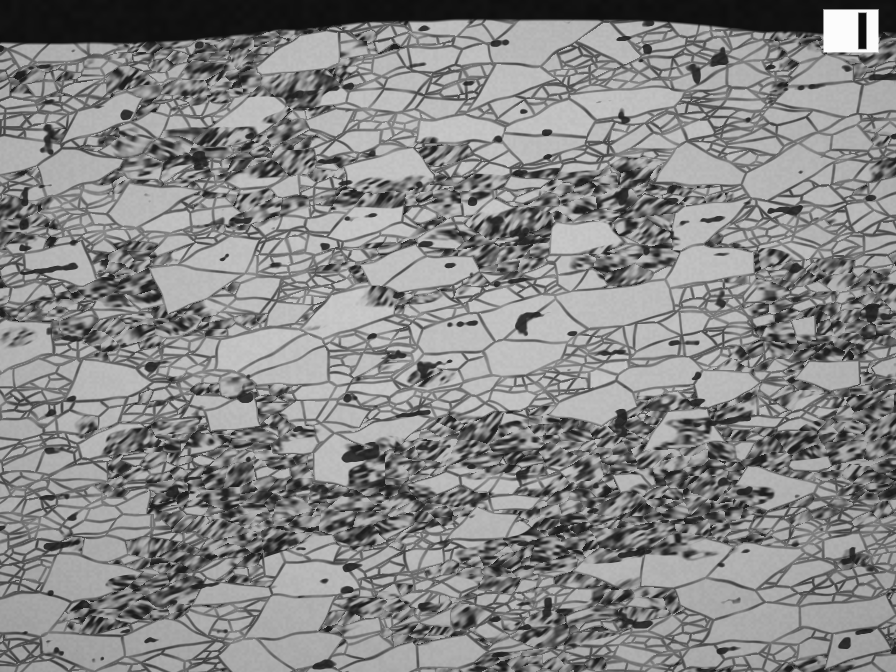
Give the GLSL for this texture, as a Shadertoy shader.

```glsl
#define GRAIN_FREQ vec2(10.0, 20.0)
#define GRAIN_SPLIT 1.8
#define WHOLE_SHARE 0.24
#define TILT 0.13
#define EDGE_WIDTH 0.0034
#define EDGE_TONE 0.27
#define FERRITE_TONE 0.765
#define PEARLITE_LOW 0.47
#define PEARLITE_HIGH 0.65
#define LAMELLA_FREQ vec2(95.0, 215.0)
#define MOUNT_TONE 0.055

float hash(vec2 c) {
    return fract(sin(dot(c, vec2(127.1, 311.7))) * 43758.5453);
}

vec2 hash2(vec2 c) {
    return vec2(hash(c), hash(c + 57.3));
}

float noise(vec2 p) {
    vec2 i = floor(p), f = fract(p);
    f = f * f * (3.0 - 2.0 * f);
    return mix(mix(hash(i), hash(i + vec2(1, 0)), f.x),
               mix(hash(i + vec2(0, 1)), hash(i + vec2(1, 1)), f.x), f.y);
}

float fbm(vec2 p) {
    float sum = 0.0, amp = 0.54;
    for (int i = 0; i < 3; i++) {
        sum += amp * noise(p);
        p = p * 2.1 + 13.7;
        amp *= 0.55;
    }
    return sum;
}

// Stretched Voronoi cells: x = distance to the boundary, yz = cell id
vec3 cells(vec2 p, vec2 freq) {
    vec2 q = p * freq, base = floor(q), id = base;
    vec2 nearA = vec2(9.0), nearB = vec2(9.0);
    float dA = 99.0, dB = 99.0;
    for (int y = -1; y <= 1; y++)
    for (int x = -1; x <= 1; x++) {
        vec2 c = base + vec2(x, y);
        vec2 r = c + hash2(c) - q;
        float d = dot(r, r);
        if (d < dA) {
            dB = dA; nearB = nearA;
            dA = d; nearA = r; id = c;
        } else if (d < dB) {
            dB = d; nearB = r;
        }
    }
    float edge = 0.5 * (dB - dA) / max(length(freq * (nearB - nearA)), 0.001);
    return vec3(edge, id);
}

float boxDist(vec2 p, vec2 halfSize) {
    vec2 d = abs(p) - halfSize;
    return max(d.x, d.y);
}

// Lamellar speckle, turned by a different angle in each colony
float pearlite(vec2 p, float seed) {
    float a = (seed - 0.4) * 1.5;
    vec2 q = mat2(cos(a), -sin(a), sin(a), cos(a)) * p;
    q += 0.006 * noise(p * 45.0);
    float lamella = noise(q * LAMELLA_FREQ);
    float clump = noise(p * vec2(55.0, 85.0) + 31.0);
    float v = 0.72 * lamella + 0.28 * clump;
    return mix(0.13, 0.74, smoothstep(0.15, 0.82, v));
}

float steel(vec2 p, vec2 uv) {
    vec2 s = vec2(p.x, p.y - TILT * p.x);
    vec2 w = s + 0.007 * (vec2(noise(s * 34.0), noise(s * 34.0 + 91.0)) - 0.5);

    // Large grains stay whole, the others split into finer ones
    vec2 freq = GRAIN_FREQ;
    float edge = 1.0, seed = 0.0, whole = 0.0;
    for (int level = 0; level < 3; level++) {
        vec3 cell = cells(w + float(level) * 3.1, freq);
        edge = min(edge, cell.x);
        seed = hash(cell.yz + 7.7);
        if (hash(cell.yz + 19.1) < WHOLE_SHARE * float(level + 1)) {
            whole = level == 0 ? 1.0 : 0.0;
            break;
        }
        freq *= GRAIN_SPLIT;
    }

    // Pale ferrite with thin boundaries of uneven strength
    float tone = FERRITE_TONE + 0.035 * (seed - 0.5);
    float strength = mix(0.4, 1.0, noise(s * vec2(40.0, 60.0) + 5.0));
    float line = 1.0 - smoothstep(0.0004, EDGE_WIDTH, edge);
    tone = mix(tone, EDGE_TONE, line * strength);

    // Dark pearlite bands, denser with depth
    float band = fbm(s * vec2(5.0, 12.0) + 4.0) + 0.22 * (seed - 0.5) - 0.13 * whole;
    float limit = mix(PEARLITE_LOW, PEARLITE_HIGH, uv.y);
    float mask = smoothstep(-0.012, 0.018, band - limit);
    tone = mix(tone, pearlite(s, seed), mask);

    // Small black inclusions
    float spot = noise(s * vec2(27.0, 56.0) + 70.0) + 0.12 * noise(s * 130.0);
    tone = mix(tone, 0.14, 0.9 * smoothstep(0.93, 0.99, spot));

    // Uneven lighting and fine film grain
    vec2 c = uv - vec2(0.5, 0.58);
    tone *= 1.0 - 0.36 * dot(c, c);
    return tone + 0.035 * (noise(p * 260.0) - 0.5);
}

void mainImage(out vec4 fragColor, in vec2 fragCoord) {
    vec2 uv = fragCoord / iResolution.xy;
    vec2 p = fragCoord / iResolution.y;
    float aspect = iResolution.x / iResolution.y;
    float px = 1.0 / iResolution.y;

    // Wavy specimen surface below the black mount
    float depth = 0.064 - 0.034 * smoothstep(0.12, 0.48, uv.x)
                + 0.019 * smoothstep(0.68, 0.92, uv.x);
    float surface = 1.0 - depth + 0.004 * (noise(p * 22.0) - 0.5);
    float mount = smoothstep(-0.002 - px, 0.002, p.y - surface);
    float tone = mix(steel(p, uv), MOUNT_TONE + 0.02 * noise(p * 90.0), mount);

    // White marker plate with a black scale bar
    vec2 m = p - vec2(aspect - 0.067, 0.954);
    tone = mix(tone, 0.99, 1.0 - smoothstep(-px, px, boxDist(m, vec2(0.041, 0.032))));
    float bar = boxDist(m - vec2(0.017, 0.0), vec2(0.006, 0.027));
    tone = mix(tone, 0.05, 1.0 - smoothstep(-px, px, bar));

    fragColor = vec4(vec3(clamp(tone, 0.0, 1.0)), 1.0);
}
```
